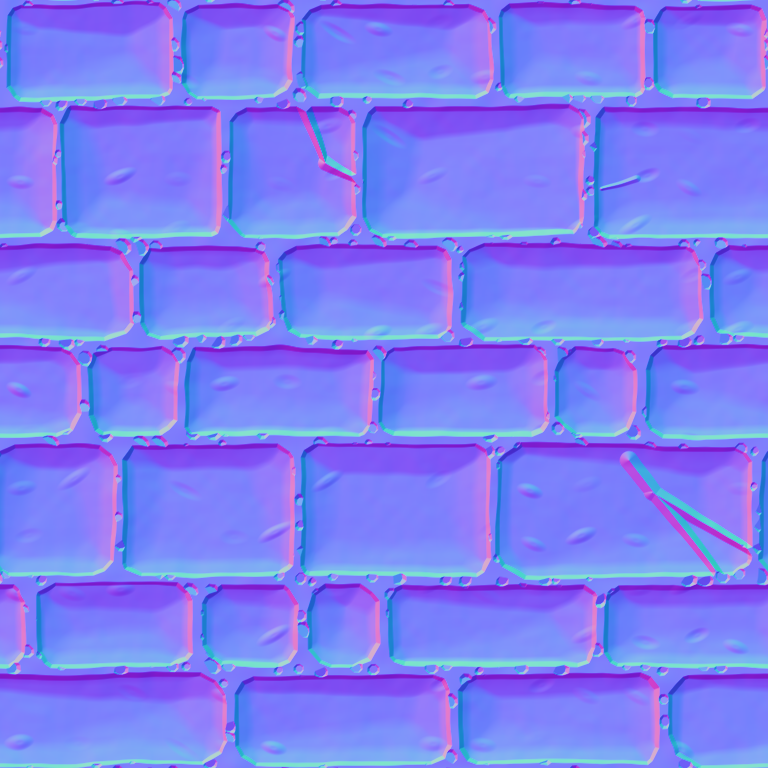
This texture map is drawn by a WebGL 1 fragment shader. Its source:

```glsl
precision highp float;
// Tangent-space normal map of a wall of chipped stone blocks in seven uneven courses.

uniform vec2 u_resolution;

const float GAP = 0.0035;        // inset of each stone from its joint
const float CROWN = 0.017;       // height of the stone faces
const float RIM_SLOPE = 1.3;     // steep outer edge
const float WARP = 0.007;        // wobble of the joints
const float PEBBLE_GRID = 42.0;  // rubble cells across the tile
const float PEBBLE_SHARE = 0.55;
const float DENT_GRID = 15.0;    // dent cells across the tile
const float DENT_SHARE = 0.5;
const float CRACK_DEPTH = 0.009;
const float SAMPLE_STEP = 0.0011;

float hash(vec2 p) {
  vec3 q = fract(vec3(p.xyx) * 0.1031);
  q += dot(q, q.yzx + 33.33);
  return fract((q.x + q.y) * q.z);
}

vec2 hash2(vec2 p) { return vec2(hash(p), hash(p + 71.7)); }

// Value noise that repeats with the tile
float noise(vec2 p, float cells) {
  p *= cells;
  vec2 i = floor(p), f = fract(p);
  f = f * f * (3.0 - 2.0 * f);
  vec2 lo = mod(i, cells), hi = mod(i + 1.0, cells);
  return mix(mix(hash(lo), hash(vec2(hi.x, lo.y)), f.x),
             mix(hash(vec2(lo.x, hi.y)), hash(hi), f.x), f.y);
}

float softMin(float a, float b, float k) {
  float t = max(k - abs(a - b), 0.0) / k;
  return min(a, b) - t * t * k * 0.25;
}

// Narrows the span around x to the nearest copies of a joint
void narrow(float x, float joint, inout vec2 span) {
  float left = joint + floor(x - joint);
  span = vec2(max(span.x, left), min(span.y, left + 1.0));
}

// Vertical extent of a course and the positions of its joints
void findCourse(float y, out vec2 rows, out vec4 joints, out float last) {
  if (y < 0.127)      { rows = vec2(0.0, 0.127);   joints = vec4(0.302, 0.592, 0.868, 0.868); last = 0.868; }
  else if (y < 0.246) { rows = vec2(0.127, 0.246); joints = vec4(0.043, 0.260, 0.397, 0.502); last = 0.781; }
  else if (y < 0.426) { rows = vec2(0.246, 0.426); joints = vec4(0.154, 0.388, 0.643, 0.986); last = 0.986; }
  else if (y < 0.554) { rows = vec2(0.426, 0.554); joints = vec4(0.108, 0.236, 0.492, 0.716); last = 0.836; }
  else if (y < 0.687) { rows = vec2(0.554, 0.687); joints = vec4(0.177, 0.360, 0.596, 0.921); last = 0.921; }
  else if (y < 0.867) { rows = vec2(0.687, 0.867); joints = vec4(0.078, 0.295, 0.470, 0.768); last = 0.768; }
  else                { rows = vec2(0.867, 1.0);   joints = vec4(0.002, 0.231, 0.390, 0.645); last = 0.848; }
}

// Chiselled block: a tilted face cut by rim, bevel and shoulder planes
float stone(vec2 q, vec2 halfSize, vec2 id) {
  float corner = mix(0.018, 0.042, hash(id + 5.0));
  float h = CROWN + dot(q, hash2(id) - 0.5) * 0.09;
  for (int i = 0; i < 12; i++) {
    float k = float(i);
    vec2 rnd = hash2(id + k * vec2(7.3, 3.1) + 11.0);
    float side = 1.0 - step(0.5, mod(k, 3.0));
    float angle = k * 0.5236 + (rnd.x - 0.5) * mix(0.4, 0.035, side);
    vec2 n = vec2(cos(angle), sin(angle));
    float d = dot(abs(n), halfSize - corner) + corner - dot(q, n) - 0.003 * rnd.y;
    float upper = smoothstep(0.2, 0.9, n.y);
    float bevel = 0.005 + mix(0.3, 0.6, rnd.y) * d;
    float shoulder = mix(0.0095, 0.007, upper) + mix(0.17, 0.37, upper) * d;
    h = softMin(h, shoulder, 0.0018);
    h = softMin(h, bevel, 0.0012);
    h = min(h, RIM_SLOPE * d);
  }
  return h;
}

// Faceted pebbles lying in the joints
float rubble(vec2 p) {
  float h = 0.001 + 0.002 * noise(p, 36.0);
  vec2 cell = floor(p * PEBBLE_GRID);
  for (int y = -1; y <= 1; y++)
    for (int x = -1; x <= 1; x++) {
      vec2 c = cell + vec2(x, y), id = mod(c, PEBBLE_GRID);
      vec2 rnd = hash2(id + 3.0);
      vec2 q = p - (c + 0.2 + 0.6 * rnd) / PEBBLE_GRID;
      vec2 a = abs(q + 0.35 * (rnd.yx - 0.5) * q.yx);
      float d = mix(0.007, 0.013, rnd.x) - max(max(a.x, a.y), 0.72 * (a.x + a.y));
      float pebble = min(d, 0.0045 + dot(q, rnd - 0.5) * 0.9);
      if (hash(id + 29.0) < PEBBLE_SHARE) h = max(h, pebble);
    }
  return h;
}

// Fine grain and sparse oval dents on the faces
float wear(vec2 p) {
  float h = 0.0016 * noise(p, 20.0) + 0.0004 * noise(p, 70.0);
  vec2 id = mod(floor(p * DENT_GRID), DENT_GRID), rnd = hash2(id + 47.0);
  vec2 q = fract(p * DENT_GRID) - 0.35 - 0.3 * rnd;
  q = vec2(q.x + q.y * (rnd.x - 0.5), (q.y - q.x * (rnd.y - 0.5)) * 2.0);
  float dent = smoothstep(0.3, 0.05, length(q)) * step(hash(id + 13.0), DENT_SHARE);
  return h + dent * (rnd.x - 0.6) * 0.004;
}

// V-shaped cut that tapers from a to b
float groove(vec2 p, vec2 a, vec2 b, float width) {
  vec2 e = b - a;
  float t = clamp(dot(p - a, e) / dot(e, e), 0.0, 1.0);
  return max(0.0, 1.0 - length(p - a - e * t) / (width * (1.0 - 0.5 * t)));
}

float height(vec2 p) {
  p += WARP * (vec2(noise(p, 9.0), noise(p + 0.37, 11.0)) - 0.5);
  p += 0.3 * WARP * (vec2(noise(p, 34.0), noise(p + 0.61, 38.0)) - 0.5);
  vec2 rows, span = vec2(-9.0, 9.0);
  vec4 joints;
  float last, y = fract(p.y);
  findCourse(y, rows, joints, last);
  narrow(p.x, joints.x, span); narrow(p.x, joints.y, span);
  narrow(p.x, joints.z, span); narrow(p.x, joints.w, span);
  narrow(p.x, last, span);
  vec2 lo = vec2(span.x, rows.x), hi = vec2(span.y, rows.y);
  vec2 id = floor(fract(lo + 0.0005) * 500.0);
  float h = stone(vec2(p.x, y) - 0.5 * (lo + hi), 0.5 * (hi - lo) - GAP, id) + wear(p);
  float cut = groove(p, vec2(0.82, 0.40), vec2(0.94, 0.25), 0.012);
  cut = max(cut, groove(p, vec2(0.85, 0.36), vec2(0.985, 0.28), 0.011));
  cut = max(cut, groove(p, vec2(0.397, 0.865), vec2(0.425, 0.79), 0.010));
  cut = max(cut, groove(p, vec2(0.425, 0.79), vec2(0.47, 0.765), 0.010));
  cut = max(cut, 0.3 * groove(p, vec2(0.83, 0.77), vec2(0.785, 0.755), 0.005));
  return max(h - CRACK_DEPTH * cut, rubble(p));
}

void main() {
  vec2 p = gl_FragCoord.xy / u_resolution, e = vec2(SAMPLE_STEP, 0.0);
  vec2 slope = vec2(height(p + e.xy) - height(p - e.xy),
                    height(p + e.yx) - height(p - e.yx)) / (2.0 * SAMPLE_STEP);
  // Red leans right, green leans down
  vec3 normal = normalize(vec3(-slope.x, slope.y, 1.0));
  gl_FragColor = vec4(0.495 + 0.495 * normal, 1.0);
}
```
